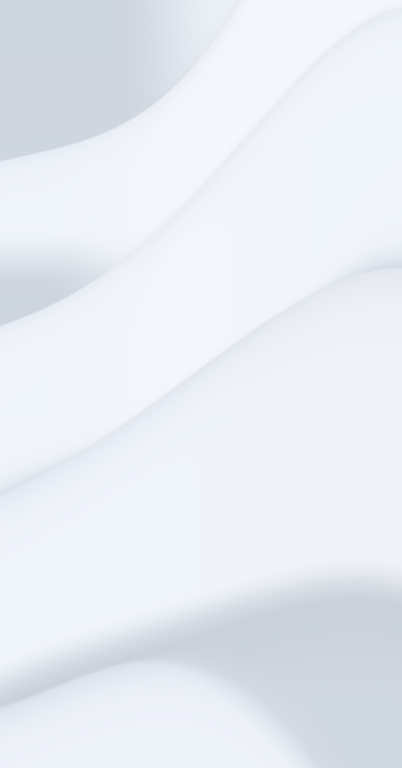
A Shadertoy shader for this background:

```glsl
// Soft white satin folds sweeping diagonally over pale blue-grey hollows.

#define EDGE_SOFTNESS 0.0018
#define CREASE_WIDTH 0.018
#define CREASE_DEPTH 0.34
#define HOLLOW_FADE 0.062

const vec3 HOLLOW = vec3(0.805, 0.835, 0.868);
const vec3 SHADE  = vec3(0.820, 0.842, 0.885);
const vec3 SATIN  = vec3(0.942, 0.957, 0.986);
const vec3 SHEEN  = vec3(0.958, 0.971, 0.988);
const vec3 PEARL  = vec3(0.934, 0.945, 0.960);

// Quartic through five heights: a at x = 0, b at 0.25, 0.5, 0.75 and 1.
float foldLine(float x, float a, vec4 b) {
    float t = 4.0 * x;
    vec4 d1 = b - vec4(a, b.xyz);
    vec3 d2 = d1.yzw - d1.xyz;
    vec2 d3 = d2.yz - d2.xy;
    float d4 = d3.y - d3.x;
    return a + t * (d1.x + (t - 1.0) / 2.0 * (d2.x
         + (t - 2.0) / 3.0 * (d3.x + (t - 3.0) / 4.0 * d4)));
}

// Coverage of the area below a line; depth is positive below it.
float below(float depth) {
    float w = max(EDGE_SOFTNESS, 0.8 / iResolution.y);
    return smoothstep(-w, w, depth);
}

// Shading that dies away from a fold line.
float falloff(float dist, float width) {
    return exp(-max(dist, 0.0) / width);
}

void mainImage(out vec4 fragColor, in vec2 fragCoord) {
    vec2 uv = fragCoord / iResolution.xy;
    float x = uv.x, y = uv.y;

    // Depth below each fold line, from the top down
    float top    = foldLine(x, 0.790, vec4(0.825, 0.925, 1.180, 1.688)) - y;
    float upper  = foldLine(x, 0.5755, vec4(0.640, 0.756, 0.900, 0.990)) - y;
    float middle = foldLine(x, 0.355, vec4(0.428, 0.521, 0.610, 0.651)) - y;
    float lower  = foldLine(x, 0.080, vec4(0.130, 0.172, 0.208, 0.208)) - y;
    float lobe   = foldLine(x, 0.079, vec4(0.128, 0.135, 0.035, -0.200)) - y;

    // Top hollow, brightening toward the right
    float mist = smoothstep(0.28, 0.56, x + 0.15 * (y - 0.95));
    vec3 col = mix(HOLLOW + 0.012 * (1.0 - y), SATIN, 0.85 * mist);
    col = mix(col, SHADE, 0.25 * falloff(-top, 0.010));

    // First fold, sinking into a hollow at its lower left
    vec3 fold = mix(SATIN, SHEEN, smoothstep(0.1, 0.5, x));
    fold = mix(fold, SHADE, 0.30 * falloff(top, CREASE_WIDTH));
    float sink = smoothstep(0.705, 0.620, y) * smoothstep(0.42, 0.12, x);
    fold = mix(fold, HOLLOW, sink);
    fold = mix(fold, SHADE, 0.25 * falloff(-upper, 0.006));
    col = mix(col, fold, below(top));

    // Second fold, shadowed where both ends meet the next one
    fold = mix(SATIN, SHEEN, falloff(abs(x - 0.45), 0.35) * 0.8);
    fold = mix(fold, SHADE, CREASE_DEPTH * falloff(upper, CREASE_WIDTH));
    float ends = 0.65 * smoothstep(0.35, 0.0, x) + 0.85 * smoothstep(0.70, 1.0, x);
    fold = mix(fold, SHADE, (0.12 + ends) * falloff(-middle, 0.006 + 0.014 * ends));
    col = mix(col, fold, below(upper));

    // Third fold, rolling softly down into the lower hollow
    fold = mix(SATIN, PEARL, smoothstep(0.3, 1.0, x) * 0.7);
    fold = mix(fold, SHADE, 0.45 * falloff(middle, 0.026));
    float roll = smoothstep(-HOLLOW_FADE, 0.004, lower);
    vec3 hollow = mix(HOLLOW - 0.015, HOLLOW + 0.012, smoothstep(0.0, 0.14, lower));
    fold = mix(fold, hollow, roll);
    col = mix(col, fold, below(middle));

    // Bottom lobe: crisp on the left, blurred on its right flank
    float flank = smoothstep(0.30, 0.75, x);
    float blur = mix(0.003, 0.065, flank);
    fold = mix(SATIN - 0.008, SHADE, 0.75 * falloff(lobe, 0.022));
    col = mix(col, fold, smoothstep(-blur, blur, lobe));

    fragColor = vec4(col, 1.0);
}
```
